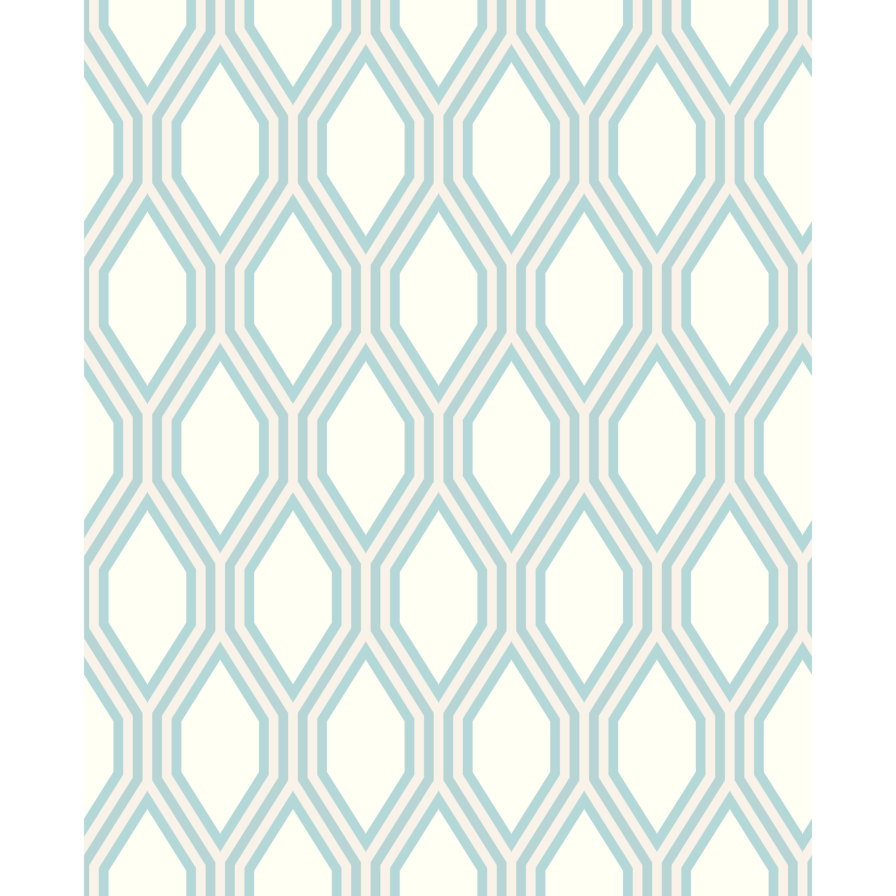
Give the GLSL for this pattern, as a Shadertoy shader.

```glsl
// A white-edged panel of tall staggered hexagons, each with a blue ring, joined by
// blue zigzag strands on a pale ground. Mirror folds reduce the lattice to one
// rectangle holding two quarter hexagons and the single strand between them.

const float STRIPE = 0.8125 / 75.0;            // stripe width, as a share of the canvas
const vec2 HALF_CELL = vec2(7.5, 15.385);      // lengths from here on are in stripes
const vec2 LATTICE_ORIGIN = vec2(-8.47, 0.0);
const float PANEL_HALF_WIDTH = 37.5;
const float SLANT = 1.59;                      // rise over run of the sloping sides
const float WALL = 6.5;                        // hexagon centre to strand centre

const vec3 MARGIN = vec3(1.0);
const vec3 CREAM = vec3(1.0, 1.0, 0.953);
const vec3 GROUND = vec3(0.972, 0.948, 0.912);
const vec3 RING_BLUE = vec3(0.706, 0.845, 0.848);
const vec3 STRAND_BLUE = vec3(0.715, 0.835, 0.832);

// Mirrored repeat: maps v into 0..halfPeriod
vec2 mirrorFold(vec2 v, vec2 halfPeriod) {
    return abs(mod(v + halfPeriod, 2.0 * halfPeriod) - halfPeriod);
}

// Smooth coverage of the region where d is negative
float coverage(float d, float blur) {
    return 1.0 - smoothstep(-blur, blur, d);
}

// Signed distance across the sloping line midway between the two hexagons
float slantDistance(vec2 q, vec2 cell, float slope) {
    return dot(q - 0.5 * cell, normalize(vec2(slope, 1.0)));
}

// Mitred distance to the zigzag: a right wall, a slope, then a left wall
float strandDistance(float x, float slant, float leftWall, float rightWall) {
    return clamp(slant, x - rightWall, x - leftWall);
}

// Mitred distance to the nearer of the two hexagons bounded by the zigzag
float hexDistance(float x, float slant, float leftWall, float rightWall) {
    return min(max(x - rightWall, slant), max(leftWall - x, -slant));
}

vec3 lattice(vec2 p, float blur) {
    vec2 q = mirrorFold(p, HALF_CELL);
    float leftWall = HALF_CELL.x - WALL;
    float slant = slantDistance(q, HALF_CELL, SLANT);
    float strand = strandDistance(q.x, slant, leftWall, WALL);
    float hexagon = hexDistance(q.x, slant, leftWall, WALL);

    // Strand first, then the filled ring, then its inner face
    vec3 color = mix(GROUND, STRAND_BLUE, coverage(abs(strand) - 0.5, blur));
    color = mix(color, RING_BLUE, coverage(hexagon + 1.5, blur));
    return mix(color, CREAM, coverage(hexagon + 2.5, blur));
}

void mainImage(out vec4 fragColor, in vec2 fragCoord) {
    float canvas = min(iResolution.x, iResolution.y);
    vec2 p = (fragCoord - 0.5 * iResolution.xy) / (canvas * STRIPE);
    float blur = 0.8 / (canvas * STRIPE);

    // Plain margins at left and right
    float panel = coverage(abs(p.x) - PANEL_HALF_WIDTH, blur);
    vec3 color = mix(MARGIN, lattice(p - LATTICE_ORIGIN, blur), panel);
    fragColor = vec4(color, 1.0);
}
```
